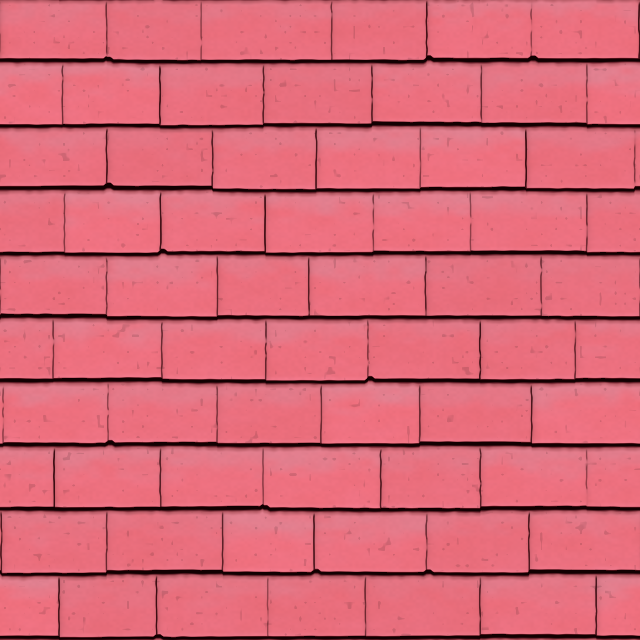
A WebGL 1 fragment shader for this texture:

```glsl
precision highp float;
// Ten courses of overlapping pink clay tiles, six to a course, in half bond.
// Each tile has a hashed joint, sag and tint; the course above casts a dark
// shadow line, and wrapped value noise adds mottling. The result is seamless.
uniform vec2 u_resolution;

float hash(vec2 p) {
  return fract(sin(dot(p, vec2(127.1, 311.7))) * 43758.5453);
}

// Value noise wrapping at the canvas border.
float noise(vec2 p, vec2 cells) {
  vec2 q = p * cells, i = floor(q), f = fract(q);
  f = f * f * (3.0 - 2.0 * f);
  vec2 a = mod(i, cells), b = mod(i + 1.0, cells);
  return mix(mix(hash(a), hash(vec2(b.x, a.y)), f.x),
             mix(hash(vec2(a.x, b.y)), hash(b), f.x), f.y);
}

vec2 wrapTile(float id, float row) {
  return vec2(mod(id, 6.0), mod(row, 10.0));
}

// Height of a tile's lower edge, with its own sag and tilt.
float tileEdge(float u, float id, float row) {
  vec2 key = wrapTile(id, row);
  float sag = hash(key + 13.1) - 0.5, tilt = hash(key + 27.7) - 0.5;
  return row * 0.1 + 0.0065 + 0.005 * sag + 0.002 * tilt * (u - id - 0.5);
}

// Tile id, signed distance to the nearest joint, lower edge, joint hash.
vec4 course(vec2 p, float row, float px) {
  float u = p.x * 6.0 - 0.5 * mod(row + 1.0, 2.0);
  float joint = floor(u + 0.5);
  float h = hash(wrapTile(joint, row) + 41.3);
  float d = (u - joint - 0.9 * pow(abs(h - 0.5), 3.0) * sign(h - 0.5)) / 6.0;
  float edge = mix(tileEdge(u, joint - 1.0, row), tileEdge(u, joint, row),
                   smoothstep(-px, px, d));
  edge += 0.001 * (noise(p, vec2(70.0, 10.0)) - 0.5);
  // Some corners are chipped beside the joint.
  edge += 0.004 * step(0.84, fract(h * 17.3)) * (1.0 - smoothstep(0.002, 0.009, abs(d - 0.003)));
  return vec4(d < 0.0 ? joint - 1.0 : joint, d, edge, fract(h * 53.7));
}

void main() {
  vec2 p = gl_FragCoord.xy / u_resolution;
  float px = 1.0 / min(u_resolution.x, u_resolution.y);

  // Pick the visible course and the one overhanging it.
  float row = floor(p.y * 10.0);
  vec4 tile = course(p, row, px);
  vec4 above;
  if (p.y < tile.z) {
    above = tile;
    row -= 1.0;
    tile = course(p, row, px);
  } else {
    above = course(p, row + 1.0, px);
  }
  float lift = p.y - tile.z;
  float depth = above.z - p.y;
  float h = hash(wrapTile(tile.x, row) + 5.9);

  // Clay body: salmon below, a dusty bloom towards the top.
  float cloud = 0.6 * noise(p, vec2(18.0, 40.0)) + 0.4 * noise(p, vec2(47.0, 90.0));
  float grain = noise(p, vec2(190.0, 230.0));
  vec3 color = mix(vec3(0.92, 0.425, 0.475), vec3(0.93, 0.45, 0.515), cloud);
  float bloom = smoothstep(0.045, 0.095, lift + 0.045 * (cloud - 0.5));
  color = mix(color, vec3(0.87, 0.50, 0.56), bloom * (0.4 + 0.6 * h));
  color *= 0.985 + 0.03 * h + 0.025 * (grain - 0.5);
  color += vec3(0.015, 0.025, 0.035) * (1.0 - smoothstep(0.002, 0.009, lift));
  color *= 1.0 - 0.12 * smoothstep(0.86, 0.96, noise(p, vec2(130.0, 120.0)));

  // Joints: broken dark cracks with a faint shade on the right.
  float crackNoise = noise(p, vec2(12.0, 90.0));
  float d = tile.y + 0.0014 * (crackNoise - 0.5);
  float crack = 1.0 - smoothstep(0.0004, 0.0004 + max(0.0013, px), abs(d));
  crack *= mix(0.4, 0.95, tile.w) * smoothstep(0.1, 0.5, crackNoise + 0.4 * tile.w);
  float side = exp(-abs(d) * (d > 0.0 ? 260.0 : 600.0));
  color *= 1.0 - 0.14 * side * (0.4 + tile.w);
  color = mix(color, vec3(0.20, 0.03, 0.05), crack);

  // Overhang shadow: a black gap, a wine fringe and a soft, dirty falloff.
  float gap = 0.0036 + 0.35 * (above.z - (row + 1.0) * 0.1 - 0.0065)
            + 0.0012 * (noise(p, vec2(45.0, 10.0)) - 0.5);
  float past = depth - gap;
  float dirt = 0.003 * (noise(p, vec2(110.0, 60.0)) - 0.5);
  color = mix(vec3(0.71, 0.35, 0.39), color, smoothstep(0.002, 0.010, past + dirt));
  color = mix(vec3(0.40, 0.12, 0.16), color, smoothstep(0.0005, 0.0042, past + 0.4 * dirt));
  color = mix(vec3(0.07, 0.0, 0.005), color, smoothstep(-0.0006, 0.0006 + px, past));

  // Smooth the lower lip into the gap beneath it.
  color = mix(vec3(0.24, 0.04, 0.06), color, smoothstep(0.0, 0.0006 + px, lift));
  gl_FragColor = vec4(color, 1.0);
}
```
